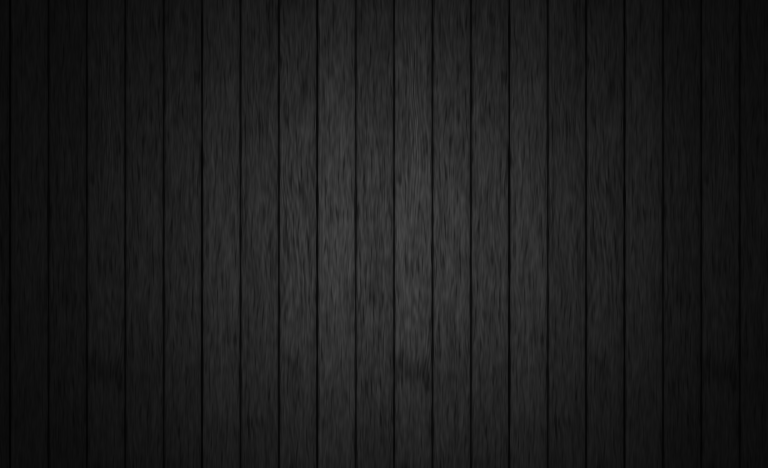
Write a Shadertoy shader that draws this texture.

```glsl
// Dark vertical wooden boards under a soft central spotlight.
// Stretched gradient noise makes the fibres, contours of slow noise make
// the figured boards, and distance to the board edge carves the seams.

float hash(float n) {
    return fract(sin(n * 91.37) * 4375.85);
}

vec2 gradient(vec2 cell) {
    float angle = 6.2832 * fract(sin(dot(cell, vec2(127.1, 311.7))) * 4375.85);
    return vec2(cos(angle), sin(angle));
}

// Gradient noise, roughly -0.7 to 0.7
float noise(vec2 p) {
    vec2 i = floor(p), f = fract(p);
    vec2 u = f * f * f * (f * (f * 6.0 - 15.0) + 10.0);
    float a = dot(gradient(i), f);
    float b = dot(gradient(i + vec2(1, 0)), f - vec2(1, 0));
    float c = dot(gradient(i + vec2(0, 1)), f - vec2(0, 1));
    float d = dot(gradient(i + vec2(1, 1)), f - vec2(1, 1));
    return mix(mix(a, b, u.x), mix(c, d, u.x), u.y);
}

// Fibres: octaves of noise drawn out along the board
float fibres(vec2 p) {
    float sum = 0.0, weight = 0.3;
    vec2 scale = vec2(4.5, 0.35);
    for (int i = 0; i < 4; i++) {
        sum += weight * noise(p * scale + float(i) * 17.3);
        scale *= vec2(1.65, 2.1);
        weight *= 1.25;
    }
    return sum;
}

// Wood tone of one board; x runs 0 to 1 across it, y in board widths
float wood(vec2 p, float board) {
    vec2 q = p + vec2(board * 13.7, board * 29.1);
    q.x += 0.07 * noise(q * vec2(1.5, 0.6));
    float tone = 0.98 + 0.14 * (hash(board + 3.0) - 0.5);
    tone += 0.42 * fibres(q);

    // Narrow flame figure in patches, strongest on two boards of every eight
    float figured = board == 2.0 || board == 7.0 ? 1.0 : 0.35;
    float rings = sin(34.0 * noise(q * vec2(1.6, 0.3)) + 38.0 * q.x);
    float patches = smoothstep(-0.15, 0.35, noise(q * vec2(1.2, 0.4) + 63.0));
    tone += 0.09 * figured * patches * rings;

    // Dark smudges and thin short pores
    float smudge = noise(q * vec2(3.2, 0.7) + 41.0);
    tone -= 0.26 * figured * smoothstep(0.15, 0.5, smudge);
    float pore = noise(q * vec2(15.0, 1.3) + 7.0);
    tone -= 0.22 * smoothstep(0.15, 0.45, pore);
    return tone;
}

void mainImage(out vec4 fragColor, in vec2 fragCoord) {
    // Twenty boards across, their grain repeating every eighth
    vec2 p = fragCoord / iResolution.x * 20.0;
    p.x -= 0.262;
    float index = floor(p.x);
    float across = p.x - index;
    float tone = wood(vec2(across, p.y), mod(index, 8.0));

    // Seams: a thin dark groove, soft shade beside it, a faint lit bevel
    float pixel = 20.0 / iResolution.x;
    float edge = min(across, 1.0 - across);
    float seam = mod(floor(p.x + 0.5), 8.0);
    float wobble = 0.02 * noise(vec2(seam * 5.3, p.y * 1.5));
    float groove = 1.0 - smoothstep(0.01, 0.015 + pixel, edge + wobble);
    tone *= 1.0 - 0.3 * exp(-edge * 20.0);
    tone += 0.09 * exp(-pow((across - 0.085) / 0.025, 2.0));
    tone *= 1.0 - groove * mix(0.5, 0.8, hash(seam + 8.0));

    // Spotlight falling off toward the dark corners
    vec2 r = (fragCoord - iResolution.xy * vec2(0.51, 0.5)) / iResolution.y;
    float light = 0.034 + 0.19 * exp(-3.1 * dot(r, r));
    fragColor = vec4(vec3(max(tone, 0.0) * light), 1.0);
}
```
